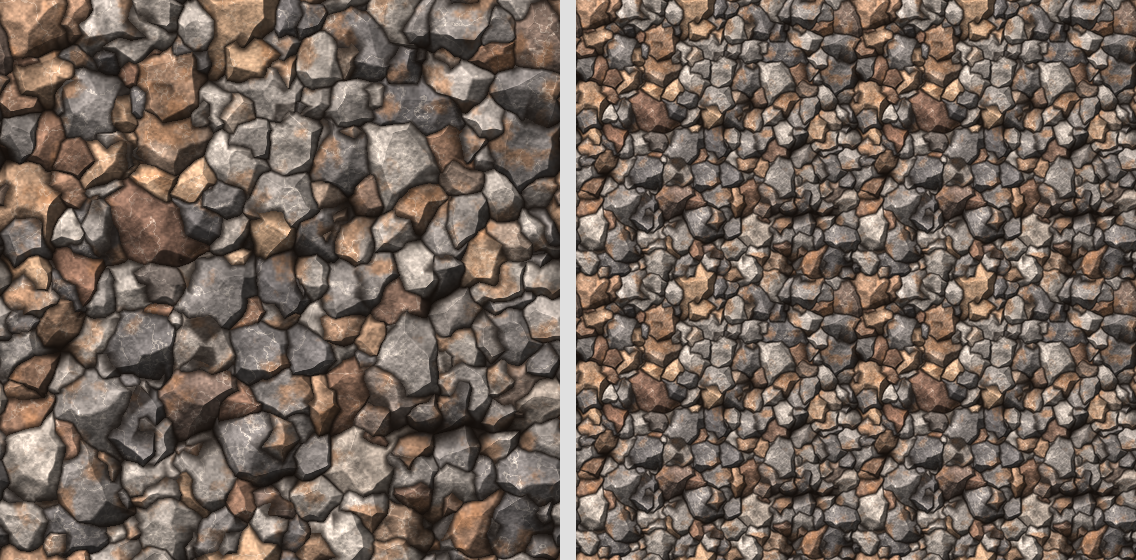
Left: one tile. Right: repeated 2 by 2.
Reproduce this texture procedurally as a WebGL 1 fragment shader.

```glsl
precision highp float;
// A seamless bed of crushed grey and brown rock. Each stone is a faceted
// polyhedron on a jittered wrapping grid; the highest stone at a point wins.
// Facet slopes give light, height differences give creases and cast shadows.
uniform vec2 u_resolution;

const float TAU = 6.2831853;
const int SIDES = 7;

struct Pile {
  vec3 surface;  // xy: slope, z: height
  float below;   // height of the next stone underneath
  vec2 id;       // seed of the visible stone
};

vec2 hash2(vec2 p) {
  vec3 q = fract(p.xyx * vec3(0.1031, 0.1030, 0.0973));
  q += dot(q, q.yzx + 33.33);
  return fract((q.xx + q.yz) * q.zy);
}

// Value noise repeating after a whole number of cells
float lattice(vec2 cell, float period) {
  return hash2(floor(mod(cell + 0.5, period)) + period).x;
}

float noise(vec2 uv, float period, vec2 shift) {
  vec2 p = uv * period + shift;
  vec2 c = floor(p), f = fract(p);
  f = f * f * (3.0 - 2.0 * f);
  vec2 e = vec2(1.0, 0.0);
  return mix(mix(lattice(c, period), lattice(c + e.xy, period), f.x),
             mix(lattice(c + e.yx, period), lattice(c + e.xx, period), f.x), f.y);
}

float fbm(vec2 uv, float period, vec2 shift) {
  float sum = 0.0, weight = 0.5;
  for (int i = 0; i < 5; i++) {
    sum += weight * noise(uv, period, shift);
    period *= 2.0;
    weight *= 0.58;
  }
  return sum / 1.11;
}

// Smooth minimum of two facets, blending slopes and heights together
vec3 joinFacets(vec3 a, vec3 b, float soft) {
  float t = clamp(0.5 + 0.5 * (b.z - a.z) / soft, 0.0, 1.0);
  return mix(b, a, t) - vec3(0.0, 0.0, soft * t * (1.0 - t));
}

// Tilted top cut by sloping sides of random direction and steepness
vec3 stone(vec2 q, vec2 id, float radius) {
  vec2 look = hash2(id + 71.3);
  vec2 tilt = (hash2(id + 13.7) - 0.5) * 0.75;
  vec2 axis = vec2(cos(look.x * TAU), sin(look.x * TAU));
  vec3 shape = vec3(tilt, 0.34 + dot(tilt, q));
  for (int k = 0; k < SIDES; k++) {
    vec2 r = hash2(id + float(k) * vec2(31.7, 17.3) + 5.1);
    float angle = (float(k) + 0.8 * r.x + look.y) * TAU / float(SIDES);
    vec2 dir = vec2(cos(angle), sin(angle));
    float reach = radius * (0.82 + 0.26 * fract(r.x * 7.0 + r.y));
    reach *= mix(1.08, 0.74, abs(dot(dir, axis)));
    float steep = mix(0.75, 3.0, r.y);
    shape = joinFacets(shape, vec3(-dir, reach - dot(q, dir)) * steep, 0.035);
  }
  return shape;
}

// Adds one grid of stones to the pile
void addStones(inout Pile pile, vec2 uv, float cells, float lift) {
  vec2 p = uv * cells;
  for (int y = -1; y <= 1; y++) {
    for (int x = -1; x <= 1; x++) {
      vec2 cell = floor(p) + vec2(float(x), float(y));
      vec2 id = floor(mod(cell + 0.5, cells)) + cells * 9.0;
      vec2 r = hash2(id + 43.9);
      vec2 q = p - cell - 0.5 - 0.7 * (hash2(id) - 0.5);
      if (dot(q, q) > 1.3) continue;
      vec3 s = stone(q, id, mix(0.5, 0.74, r.x));
      s.z += lift + 0.42 * r.y;
      if (s.z > pile.surface.z) {
        pile = Pile(s, pile.surface.z, id);
      } else {
        pile.below = max(pile.below, s.z);
      }
    }
  }
}

Pile buildPile(vec2 uv) {
  Pile pile = Pile(vec3(0.0, 0.0, -0.3), -0.5, vec2(3.0));
  addStones(pile, uv, 9.0, 0.04);
  addStones(pile, uv, 13.0, -0.06);
  return pile;
}

// Base rock colour with rust stains, pale mineral veins and fine specks
vec3 rockColor(vec2 uv, vec2 id, float grain) {
  vec2 kind = hash2(id + 91.1), shift = hash2(id + 27.5) * 60.0;
  vec3 grey = mix(vec3(0.39, 0.37, 0.365), vec3(0.66, 0.615, 0.575), kind.x);
  vec3 brown = mix(vec3(0.50, 0.36, 0.29), vec3(0.68, 0.54, 0.42), kind.x);
  vec3 color = mix(grey, brown, 0.85 * smoothstep(0.62, 0.86, kind.y));
  float stain = fbm(uv, 17.0, shift.yx);
  color = mix(color, vec3(0.60, 0.42, 0.29), 0.6 * smoothstep(0.54, 0.74, stain));
  float vein = 1.0 - abs(2.0 * fbm(uv, 21.0, shift + 8.0) - 1.0);
  color = mix(color, vec3(0.80, 0.75, 0.69), 0.4 * smoothstep(0.94, 1.0, vein) * grain * 1.6);
  float speck = noise(uv, 230.0, shift);
  return color * (0.5 + 0.95 * grain) * (0.88 + 0.24 * speck);
}

void main() {
  vec2 uv = gl_FragCoord.xy / u_resolution;
  vec2 wobble = vec2(noise(uv, 46.0, vec2(0.0)), noise(uv, 46.0, vec2(19.4)));
  vec2 spot = uv + 0.007 * (wobble - 0.5);
  Pile pile = buildPile(spot);

  // Rough fracture relief, shifted per stone
  vec2 shift = hash2(pile.id + 57.7) * 40.0;
  vec2 stepSize = vec2(0.0025, 0.0);
  float grain = fbm(uv, 28.0, shift);
  vec2 relief = vec2(fbm(uv + stepSize.xy, 28.0, shift),
                     fbm(uv + stepSize.yx, 28.0, shift)) - grain;
  vec3 normal = normalize(vec3(-pile.surface.xy - 3.2 * relief, 1.0));

  // Light from the upper left, crease darkening and soft cast shadow
  vec3 light = normalize(vec3(-0.3, 0.55, 0.8));
  float shade = 0.38 + 0.92 * max(dot(normal, light), 0.0);
  float crease = smoothstep(-0.03, 0.2, pile.surface.z - pile.below);
  float depth = smoothstep(-0.2, 0.38, pile.surface.z);
  float blocker = buildPile(spot + light.xy * 0.02).surface.z;
  float shadow = smoothstep(0.1, 0.55, blocker - pile.surface.z);
  float exposure = mix(0.25, 1.0, crease) * mix(0.2, 1.0, depth) * (1.0 - 0.5 * shadow);

  vec3 gap = vec3(0.07, 0.05, 0.037);
  vec3 color = rockColor(uv, pile.id, grain) * shade * 1.06;
  gl_FragColor = vec4(mix(gap, color, exposure), 1.0);
}
```
